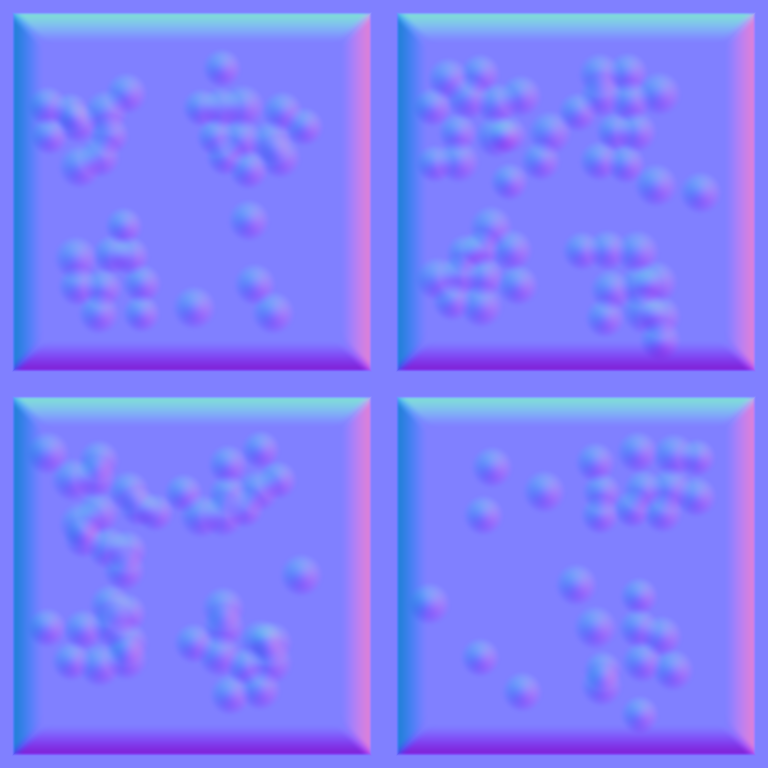
Give the GLSL for this texture map, as a Shadertoy shader.

```glsl
// Tangent-space normal map: bevelled square tiles with clusters of small soft bumps.

const float TILES = 2.0;         // tiles across and down
const float GAP = 0.0365;        // half the groove, in tile widths
const float BEVEL = 0.078;       // bevel width
const float BEVEL_SLOPE = 1.1;
const float BEVEL_FALLOFF = 1.4;
const float MITRE_SOFT = 0.028;
const float EDGE_SOFT = 0.006;
const float CELLS = 13.0;        // bump cells across one tile
const float BUMP_RADIUS = 0.06;
const float BUMP_SLOPE = 0.85;
const float CLUSTER_RADIUS = 0.13;
const float STRAY_CHANCE = 0.12; // bumps outside clusters

vec2 hash22(vec2 p) {
    vec3 q = fract(vec3(p.xyx) * vec3(0.1031, 0.1030, 0.0973));
    q += dot(q, q.yzx + 33.33);
    return fract((q.xx + q.yz) * q.zy);
}

// Quadrants that hold only stray bumps
bool isSparse(vec2 tile, vec2 quadrant) {
    bool leftOfLowerRight = tile.x > tile.y && quadrant.x < 0.5;
    bool lowerRightOfUpperLeft = tile.y > tile.x && quadrant.x > quadrant.y;
    return leftOfLowerRight || lowerRightOfUpperLeft;
}

// True when a point of the tile lies in one of its bump clusters
bool inCluster(vec2 p, vec2 tile) {
    for (int i = 0; i < 4; i++) {
        vec2 quadrant = vec2(i % 2, i / 2);
        vec2 jitter = hash22(tile * 2.0 + quadrant + 17.0) - 0.5;
        vec2 center = mix(vec2(0.26, 0.28), vec2(0.63, 0.69), quadrant) + 0.10 * jitter;
        if (!isSparse(tile, quadrant) && distance(p, center) < CLUSTER_RADIUS) return true;
    }
    return false;
}

// Outward tilt of one dome that flattens smoothly at its foot
vec2 domeTilt(vec2 offset, float radius, float slope) {
    vec2 d = offset / radius;
    float falloff = max(1.0 - dot(d, d), 0.0);
    return d * falloff * falloff * slope;
}

// Cellular scatter: at most one dome per cell, summed over neighbours
vec2 bumpTilt(vec2 p, vec2 tile) {
    vec2 tilt = vec2(0.0);
    vec2 base = floor(p * CELLS);
    for (int y = -1; y <= 1; y++) {
        for (int x = -1; x <= 1; x++) {
            vec2 cell = base + vec2(x, y);
            if (min(cell.x, cell.y) < 1.0 || max(cell.x, cell.y) > CELLS - 3.0) continue;
            vec2 id = cell + tile * CELLS;
            vec2 center = (cell + 0.15 + 0.7 * hash22(id + 3.0)) / CELLS;
            vec2 pick = hash22(id + 71.0);
            if (pick.x < STRAY_CHANCE || inCluster(center, tile)) {
                float radius = BUMP_RADIUS * mix(0.9, 1.05, pick.y);
                tilt += domeTilt(p - center, radius, BUMP_SLOPE);
            }
        }
    }
    return tilt;
}

// Rounded bevel, steepest at the outer rim, softly mitred at the corners
vec2 bevelTilt(vec2 p, vec2 inset) {
    float t = clamp(1.0 - min(inset.x, inset.y) / BEVEL, 0.0, 1.0);
    float slope = BEVEL_SLOPE * pow(t, BEVEL_FALLOFF);
    float side = smoothstep(-MITRE_SOFT, MITRE_SOFT, inset.y - inset.x);
    return sign(p - 0.5) * vec2(side, 1.0 - side) * slope;
}

void mainImage(out vec4 fragColor, in vec2 fragCoord) {
    vec2 uv = fragCoord / iResolution.xy * TILES;
    vec2 tile = floor(uv);
    vec2 p = fract(uv);

    // Distance inward from the tile rim on each axis
    vec2 inset = 0.5 - GAP - abs(p - 0.5);
    float soft = max(EDGE_SOFT, TILES / iResolution.y);
    float mask = smoothstep(-soft, soft, min(inset.x, inset.y));

    vec2 tilt = mask * (bevelTilt(p, inset) + bumpTilt(p, tile));
    vec3 normal = normalize(vec3(tilt, 1.0));
    fragColor = vec4(normal * 0.5 + 0.5, 1.0);
}
```
